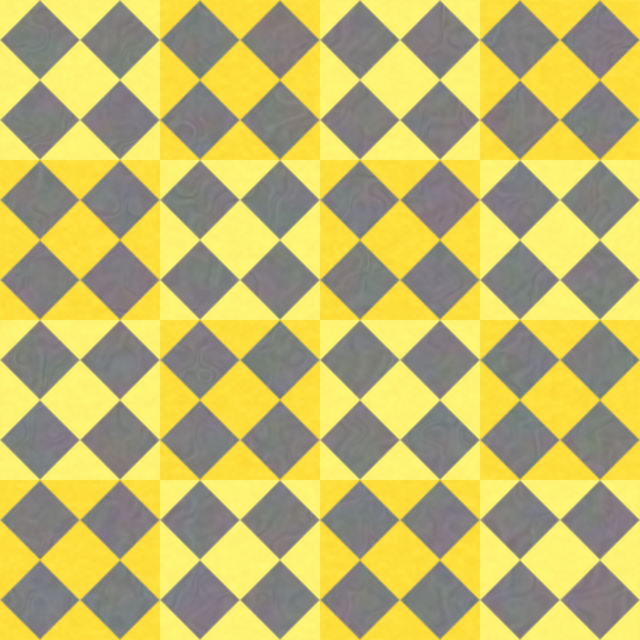
Reproduce this pattern procedurally as a three.js fragment shader.

```glsl
// Grey mottled diamonds in a grid over a checkerboard of pale and golden yellow.
varying vec2 vUv;

const float PI = 3.14159265;
const float DIAMONDS = 8.0;         // diamonds across and down
const float SQUARES = 4.0;          // checker squares across and down
const float DIAMOND_RADIUS = 0.494; // centre to tip, in diamond cells
const float DIAMOND_SOFT = 0.028;   // edge half-width, in diamond cells
const float CHECKER_SOFT = 0.015;   // edge half-width of the sine checker
const vec3 PALE = vec3(0.995, 0.957, 0.45);
const vec3 GOLD = vec3(0.992, 0.875, 0.235);
const vec3 GREY = vec3(0.495, 0.490, 0.495);
const vec3 GREEN_SHIFT = vec3(-0.05, 0.035, -0.02);
const vec3 BLUE_SHIFT = vec3(-0.015, -0.01, 0.05);
const float CELL_TINT = 0.35;       // tint difference between diamonds
const float MOTTLE = 0.9;           // tint difference inside a diamond
const float RELIEF = 0.065;         // strength of the brushed streaks
const float GRAIN = 0.035;          // strength of the grain on the yellow

float hash(vec2 p) {
  return fract(sin(dot(p, vec2(127.1, 311.7))) * 43758.5453);
}

float noise(vec2 p) {
  vec2 i = floor(p);
  vec2 f = fract(p);
  f = f * f * (3.0 - 2.0 * f);
  return mix(mix(hash(i), hash(i + vec2(1.0, 0.0)), f.x),
             mix(hash(i + vec2(0.0, 1.0)), hash(i + 1.0), f.x), f.y);
}

// Curved ridges lit from one side, centred on zero.
float streaks(vec2 p) {
  vec2 bend = vec2(noise(p * 0.4), noise(p * 0.4 + 37.0)) * 5.0;
  vec2 q = (p + bend) * vec2(1.0, 0.6);
  return noise(q) - noise(q + vec2(0.3, -0.25));
}

// One on golden squares, zero on pale ones.
float checker(vec2 uv) {
  vec2 wave = sin(PI * SQUARES * uv);
  vec2 side = smoothstep(-CHECKER_SOFT, CHECKER_SOFT, wave);
  return mix(1.0 - side.x, side.x, side.y);
}

vec3 background(vec2 uv) {
  float gold = checker(uv);
  float grain = noise(uv * 170.0) + noise(uv * vec2(60.0, 95.0) + 11.0) - 1.0;
  vec3 shade = vec3(0.2, 0.7, 1.0) * grain * GRAIN * mix(0.6, 1.0, gold);
  return mix(PALE, GOLD, gold) + shade;
}

vec3 diamondColour(vec2 uv, vec2 cell) {
  vec2 cellTint = vec2(hash(cell + 3.0), hash(cell + 71.0)) - 0.5;
  vec2 mottle = vec2(noise(uv * 26.0 + 5.0), noise(uv * 30.0 + 53.0)) - 0.5;
  vec2 tint = cellTint * CELL_TINT + mottle * MOTTLE;
  float light = streaks(uv * 85.0) * RELIEF + (noise(uv * 140.0) - 0.5) * 0.02;
  return GREY + GREEN_SHIFT * tint.x + BLUE_SHIFT * tint.y + light;
}

void main() {
  vec2 grid = vUv * DIAMONDS;
  vec2 cell = floor(grid);
  vec2 local = abs(fract(grid) - 0.5);

  float edge = local.x + local.y - DIAMOND_RADIUS;
  float cover = 1.0 - smoothstep(-DIAMOND_SOFT, DIAMOND_SOFT, edge);

  vec3 colour = mix(background(vUv), diamondColour(vUv, cell), cover);
  gl_FragColor = vec4(colour, 1.0);
}
```
